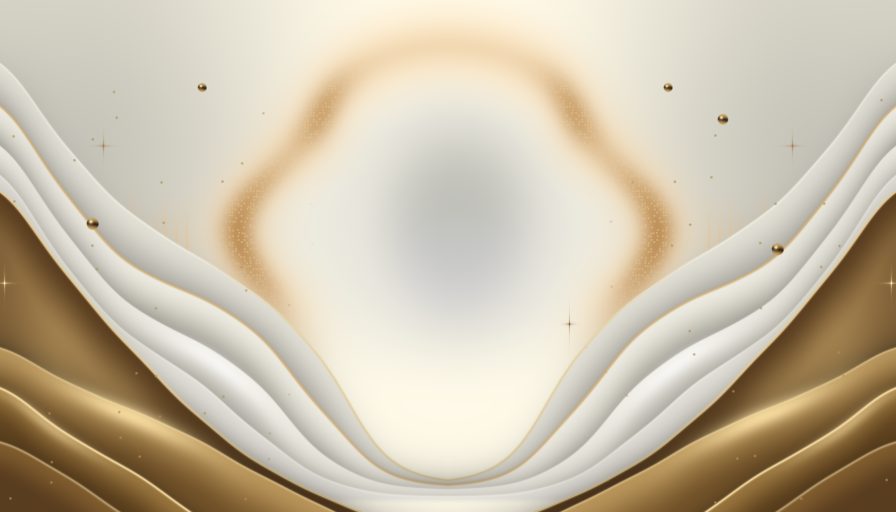
Reproduce this background procedurally as a WebGL 1 fragment shader.

```glsl
precision highp float;
uniform vec2 u_resolution;

const vec3 CREAM = vec3(1.0, 0.98, 0.91);
const vec3 STONE = vec3(0.78, 0.77, 0.73);
const vec3 PEARL = vec3(0.94, 0.93, 0.89);
const vec3 GOLD = vec3(0.64, 0.51, 0.31);
const vec3 BRONZE = vec3(0.35, 0.24, 0.12);
const vec3 GLINT = vec3(1.0, 0.9, 0.67);

float hash(vec2 p) {
  return fract(sin(dot(p, vec2(41.3, 289.1))) * 4375.5);
}

float bell(float x, float width) {
  return exp(-x * x / (width * width));
}

// Smooth height profile through eight evenly spaced knots
float profile(float x, vec4 inner, vec4 outer) {
  vec4 a = x * 8.0 - vec4(0.0, 1.0, 2.0, 3.0);
  vec4 b = a - 4.0;
  vec4 wa = exp(-1.6 * a * a);
  vec4 wb = exp(-1.6 * b * b);
  return (dot(wa, inner) + dot(wb, outer)) / dot(wa + wb, vec4(1.0));
}

// Approximate distance below a profile, positive inside the fold
float foldDepth(vec2 p, vec4 inner, vec4 outer) {
  float h = profile(p.x, inner, outer);
  float slope = (profile(p.x + 0.01, inner, outer) - h) / 0.01;
  return (h - p.y) / sqrt(1.0 + slope * slope);
}

// Paints a fold with a cast shadow, a graded body and a bright rim
vec3 fold(vec3 base, float d, vec3 top, vec3 body, float fade, float shadow, vec3 rim, float rimGain, float px) {
  base *= 1.0 - shadow * exp(-max(-d, 0.0) / 0.025);
  vec3 fill = mix(top, body, smoothstep(0.0, fade, d));
  vec3 c = mix(base, fill, smoothstep(-px, px, d));
  return mix(c, rim, rimGain * bell(d - 0.001, 0.0015 + px * 0.6));
}

// One random speck per cell
float specks(vec2 p, float scale, float radius, float density, float px) {
  vec2 cell = floor(p * scale);
  vec2 centre = 0.3 + 0.4 * vec2(hash(cell), hash(cell + 17.0));
  float d = length(fract(p * scale) - centre);
  float soft = px * scale;
  return (1.0 - smoothstep(radius - soft, radius + soft, d)) * step(hash(cell + 5.0), density);
}

float sparkle(vec2 p, vec2 size) {
  vec2 q = abs(p) / size;
  return exp(-q.x * 1.5 - q.y * 12.0) + exp(-q.y * 1.5 - q.x * 12.0);
}

vec3 bead(vec3 base, vec2 p, float radius, float px) {
  vec2 q = p / radius;
  vec3 c = mix(BRONZE * 0.5, GOLD * 1.2, smoothstep(-0.1, 0.9, abs(q.y + 0.2 * q.x)));
  c = mix(c, GLINT, bell(length(q - vec2(-0.3, 0.35)), 0.35));
  return mix(base, c, 1.0 - smoothstep(radius - px, radius + px, length(p)));
}

vec3 backdrop(vec2 p, vec2 m) {
  vec3 c = mix(CREAM, STONE, smoothstep(0.08, 0.72, m.x) * (1.0 - 0.3 * smoothstep(0.7, 1.1, p.y)));
  float r = length(m - vec2(0.0, 0.55));
  c = mix(c, vec3(0.91, 0.905, 0.87), 0.85 * (1.0 - smoothstep(0.2, 0.38, r)));
  c = mix(c, CREAM, 0.8 * bell(length((m - vec2(0.0, 0.18)) / vec2(1.3, 1.0)), 0.2));
  vec2 q = (p - vec2(0.02, 0.55)) / vec2(0.15, 0.19);
  vec3 haze = mix(vec3(0.78, 0.78, 0.79), vec3(0.72, 0.72, 0.69), smoothstep(0.4, 0.7, p.y));
  return mix(c, haze, 0.9 * exp(-pow(length(q), 3.0)));
}

// Lobed halo of gold dust
vec3 halo(vec3 base, vec2 m, float px) {
  vec2 q = m - vec2(0.0, 0.55);
  float angle = atan(q.y, q.x + 0.0001);
  float d = length(q) - 0.36 - 0.05 * bell(angle, 0.28) + 0.03 * bell(angle - 0.6, 0.3);
  float arc = smoothstep(-0.95, -0.3, angle);
  float dense = 0.8 * bell(angle + 0.02, 0.33) + 0.6 * bell(angle - 0.75, 0.23) + 0.13;
  vec3 c = mix(base, vec3(0.97, 0.85, 0.68), 0.65 * arc * bell(d, 0.07));
  float core = arc * dense * bell(d, 0.033);
  c = mix(c, vec3(0.7, 0.5, 0.26), 0.85 * core);
  return mix(c, GLINT, 0.45 * core * specks(m, 170.0, 0.28, 0.45, px));
}

void main() {
  float px = 1.0 / u_resolution.y;
  vec2 p = (gl_FragCoord.xy - vec2(0.5 * u_resolution.x, 0.0)) * px;
  vec2 m = vec2(abs(p.x), p.y);
  vec3 c = halo(backdrop(p, m), m, px);

  // Fine upright streaks of light
  for (int i = 0; i < 6; i++) {
    float k = float(i);
    float x = 0.51 + 0.021 * k;
    float rise = 0.56 + 0.1 * hash(vec2(k, 3.0));
    float beam = bell(m.x - x, 0.002) + 0.3 * bell(m.x - x, 0.018);
    c = mix(c, vec3(0.92, 0.77, 0.56), 0.45 * beam * (1.0 - smoothstep(rise - 0.1, rise + 0.02, m.y)) * smoothstep(0.4, 0.5, m.y));
  }

  // Pearl folds, back to front
  float d = foldDepth(m, vec4(0.058, 0.085, 0.32, 0.43), vec4(0.505, 0.58, 0.71, 0.91));
  c = fold(c, d, vec3(0.89, 0.88, 0.84), STONE, 0.08, 0.03, mix(GLINT * 0.9, PEARL, smoothstep(0.2, 0.55, m.x)), 0.75, px);
  d = foldDepth(m, vec4(0.052, 0.065, 0.2, 0.365), vec4(0.43, 0.475, 0.62, 0.83));
  c = fold(c, d, PEARL, vec3(0.73, 0.72, 0.67), 0.1, 0.13, GOLD * 1.25, 0.7, px);
  d = foldDepth(m, vec4(0.043, 0.048, 0.1, 0.265), vec4(0.34, 0.395, 0.54, 0.75));
  c = fold(c, d, PEARL, vec3(0.77, 0.76, 0.72), 0.09, 0.16, PEARL, 0.7, px);
  c = mix(c, vec3(1.0), 0.75 * bell(d - 0.018, 0.018) * bell(m.x - 0.45, 0.1));
  d = foldDepth(m, vec4(0.03, 0.032, 0.06, 0.155), vec4(0.27, 0.338, 0.475, 0.695));
  c = fold(c, d, vec3(0.9, 0.89, 0.86), vec3(0.78, 0.77, 0.73), 0.09, 0.12, PEARL, 0.6, px);
  c = mix(c, CREAM, bell(m.x, 0.24) * (1.0 - smoothstep(0.015, 0.03, m.y)));

  // Gold folds, back to front
  d = foldDepth(m, vec4(-0.02, -0.02, 0.033, 0.095), vec4(0.195, 0.325, 0.465, 0.66));
  c = fold(c, d, BRONZE, mix(GOLD, BRONZE, 0.5 * smoothstep(0.75, 0.9, m.x)), 0.09, 0.1, GLINT, 0.8, px);
  d = foldDepth(m, vec4(-0.08, -0.05, 0.015, 0.075), vec4(0.15, 0.203, 0.253, 0.335));
  c = fold(c, d, vec3(0.72, 0.58, 0.35), vec3(0.47, 0.34, 0.17), 0.1, 0.3, GLINT * 0.9, 0.5, px);
  c = mix(c, GLINT, 0.85 * bell(d - 0.012, 0.02) * bell(m.x - 0.62, 0.13));
  d = foldDepth(m, vec4(-0.4, -0.3, -0.2, -0.1), vec4(0.0, 0.088, 0.15, 0.262));
  c = fold(c, d, vec3(0.6, 0.46, 0.24), vec3(0.4, 0.28, 0.13), 0.07, 0.25, GLINT, 0.85, px);
  c = mix(c, GLINT, 0.5 * bell(d - 0.008, 0.013) * bell(m.x - 0.78, 0.1));
  d = foldDepth(m, vec4(-0.5, -0.4, -0.3, -0.2), vec4(-0.1, -0.01, 0.075, 0.15));
  c = fold(c, d, vec3(0.5, 0.36, 0.18), BRONZE, 0.07, 0.2, GLINT * 0.85, 0.6, px);

  // Drifting specks, sparkles and beads
  float scatter = smoothstep(0.22, 0.45, m.x) * (1.0 - smoothstep(0.8, 0.9, m.y));
  c = mix(c, GOLD * 1.1, 0.75 * scatter * specks(p, 24.0, 0.055, 0.12, px));
  for (int i = 0; i < 2; i++) {
    float k = float(i);
    vec2 q = m - vec2(0.673 + 0.193 * k, 0.715 - 0.268 * k);
    c = mix(c, mix(GOLD, GLINT, k), min(1.0, sparkle(q, vec2(0.014, 0.016))));
  }
  c = mix(c, GOLD * 0.8, min(1.0, sparkle(p - vec2(0.237, 0.367), vec2(0.008, 0.02))));
  for (int i = 0; i < 5; i++) {
    float side = i < 3 ? 1.0 : -1.0;
    float k = i < 3 ? float(i) : 2.0 * float(i - 3);
    float y = 0.829 + 0.034 * k - 0.096 * k * k + 0.0125 * k * (1.0 - side);
    c = bead(c, p - vec2(side * (0.455 + 0.107 * k) - 0.025, y), 0.0085 + 0.0015 * k, px);
  }
  gl_FragColor = vec4(c, 1.0);
}
```
